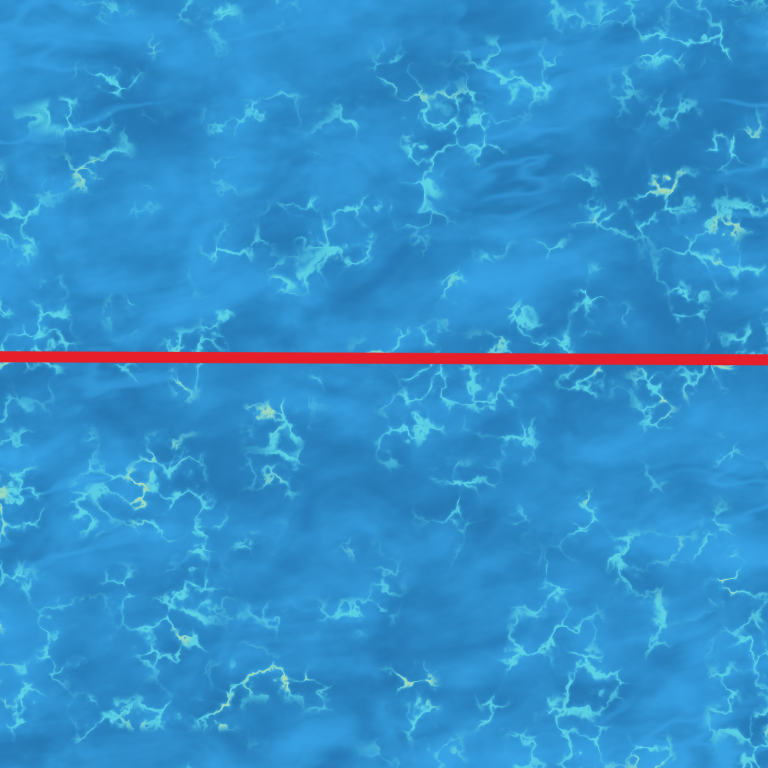
This texture is drawn by a three.js fragment shader. Its source:

```glsl
// Sunlit blue water with scattered caustic glints, crossed by a red line.
// Stretched fractal noise tints the water; a warped Voronoi pattern, kept only
// near its corners and in random patches, draws the small branching glints.
varying vec2 vUv;

float hash(vec2 p) {
  vec3 q = fract(p.xyx * vec3(0.1031, 0.1030, 0.0973));
  q += dot(q, q.yzx + 33.33);
  return fract((q.x + q.y) * q.z);
}

vec2 hash2(vec2 p) {
  return vec2(hash(p + 17.3), hash(p + 71.9));
}

float noise(vec2 p) {
  vec2 cell = floor(p);
  vec2 f = fract(p);
  f = f * f * (3.0 - 2.0 * f);
  float low = mix(hash(cell), hash(cell + vec2(1.0, 0.0)), f.x);
  float high = mix(hash(cell + vec2(0.0, 1.0)), hash(cell + 1.0), f.x);
  return mix(low, high, f.y);
}

float fbm(vec2 p) {
  float sum = 0.0;
  float amplitude = 0.5;
  for (int i = 0; i < 4; i++) {
    sum += amplitude * noise(p);
    p = mat2(0.8, 0.6, -0.6, 0.8) * p * 2.03 + 19.7;
    amplitude *= 0.5;
  }
  return sum / 0.9375;
}

// Distances to the three nearest scattered points, in rising order
vec3 nearestThree(vec2 p) {
  vec2 cell = floor(p);
  vec3 nearest = vec3(9.0);
  for (int y = -1; y <= 1; y++) {
    for (int x = -1; x <= 1; x++) {
      vec2 id = cell + vec2(float(x), float(y));
      float d = length(id + hash2(id) - p);
      if (d < nearest.x) nearest = vec3(d, nearest.xy);
      else if (d < nearest.y) nearest = vec3(nearest.x, d, nearest.y);
      else nearest.z = min(nearest.z, d);
    }
  }
  return nearest;
}

// Thin branching light: x is the sharp core, y the soft halo
vec2 caustics(vec2 uv) {
  vec2 warp = vec2(fbm(uv * 34.0 + 3.1), fbm(uv * 34.0 + 47.6)) - 0.5;
  vec3 d = nearestThree(uv * vec2(22.0, 25.0) + warp * 1.5);
  float edge = d.y - d.x;
  float corner = d.z - d.x;
  float patches = 0.65 * noise(uv * 23.0 + 8.4) + 0.35 * noise(uv * 9.0 + 31.0);
  float mask = smoothstep(0.42, 0.72, patches);
  float core = smoothstep(0.2, 0.02, edge) * smoothstep(0.55, 0.12, corner);
  float halo = smoothstep(0.5, 0.0, edge) * smoothstep(0.85, 0.1, corner);
  return vec2(core, halo) * mask;
}

void main() {
  // Water body: broad swells leaning up to the right, with finer ripples
  vec2 slanted = vec2(vUv.x + 0.3 * vUv.y, vUv.y - 0.22 * vUv.x);
  vec2 drift = vec2(noise(vUv * 9.0), noise(vUv * 9.0 + 23.0)) - 0.5;
  float swell = fbm(slanted * vec2(7.0, 15.0) + drift * 1.6);
  float ripple = fbm(slanted * vec2(22.0, 38.0) + 61.0);
  float tone = smoothstep(0.2, 0.86, 0.68 * swell + 0.32 * ripple);
  vec3 deepBlue = vec3(0.145, 0.475, 0.705);
  vec3 brightBlue = vec3(0.22, 0.64, 0.90);
  vec3 color = mix(deepBlue, brightBlue, tone);

  // Pale streaks along a few crests of the swell
  float crest = 1.0 - abs(2.0 * fbm(slanted * vec2(5.0, 13.0) + 90.0) - 1.0);
  float streak = smoothstep(0.88, 1.0, crest) * smoothstep(0.5, 0.75, noise(vUv * 6.0 + 5.0));
  color = mix(color, vec3(0.23, 0.65, 0.91), 0.55 * streak);

  // Glints: cyan halo, aqua core and a rare warm sparkle
  vec2 glint = caustics(vUv);
  color = mix(color, vec3(0.25, 0.70, 0.92), 0.6 * glint.y);
  color = mix(color, vec3(0.38, 0.85, 0.90), 0.85 * glint.x);
  float warm = smoothstep(0.74, 0.9, noise(vUv * 17.0 + 55.0));
  color = mix(color, vec3(0.72, 0.86, 0.68), 0.8 * warm * glint.x * glint.x);

  // Red line, falling slightly to the right
  float offset = abs(vUv.y - (0.5355 - 0.004 * vUv.x));
  float line = 1.0 - smoothstep(0.0062, 0.0082, offset);
  color = mix(color, vec3(0.90, 0.12, 0.17), line);

  gl_FragColor = vec4(color, 1.0);
}
```
